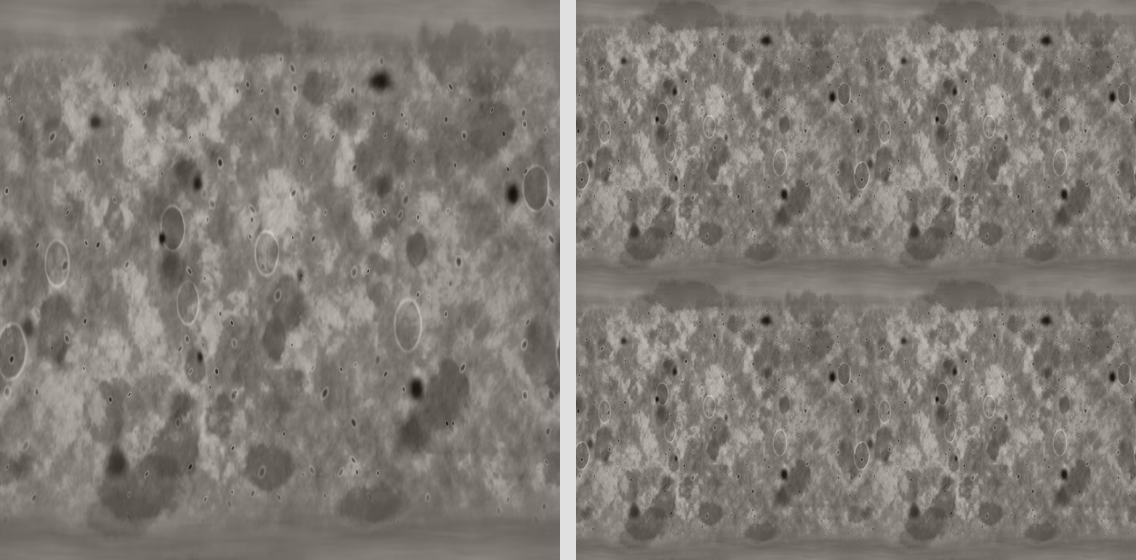
Left, the tile; right, the same tile 2 across and 2 down.
A WebGL 2 fragment shader for this texture:

```glsl
#version 300 es
precision highp float;

uniform vec2 u_resolution;
out vec4 fragColor;

const float PI = 3.14159265;

float hash(vec2 p) {
  return fract(sin(dot(p, vec2(127.1, 311.7))) * 43758.5453);
}

// Value noise that wraps after a whole number of cells
float wrappedNoise(vec2 uv, vec2 cells, float seed) {
  vec2 p = uv * cells;
  vec2 i = floor(p);
  vec2 f = p - i;
  f = f * f * (3.0 - 2.0 * f);
  vec2 lo = mod(i, cells) + seed;
  vec2 hi = mod(i + 1.0, cells) + seed;
  return mix(mix(hash(lo), hash(vec2(hi.x, lo.y)), f.x),
             mix(hash(vec2(lo.x, hi.y)), hash(hi), f.x), f.y);
}

float fbm(vec2 uv, vec2 cells, int octaves, float seed) {
  float sum = 0.0, weight = 0.5, total = 0.0;
  for (int i = 0; i < octaves; i++) {
    sum += weight * wrappedNoise(uv, cells, seed + float(i) * 17.3);
    total += weight;
    weight *= 0.6;
    cells *= 2.0;
  }
  return sum / total;
}

// Distance in radii; ellipses are tall at mid height and wide near the edges
float ellipseDistance(vec2 uv, vec2 centre, float radius) {
  vec2 d = uv - centre;
  d -= round(d);
  d.x *= 2.0 * max(sin(PI * centre.y), 0.2);
  return length(d) / radius;
}

// Evenly spread centres with some jitter
vec2 scatter(float i, float count, vec2 yRange, float seed) {
  float x = fract(i * 0.618034 + 0.25 * hash(vec2(i, seed)));
  float y = (i + hash(vec2(i, seed + 3.0))) / count;
  return vec2(x, mix(yRange.x, yRange.y, y));
}

float darkPlains(float tone, vec2 uv, float wobble) {
  for (float i = 0.0; i < 34.0; i++) {
    vec2 centre = scatter(i, 34.0, vec2(0.06, 0.94), 5.0);
    float radius = mix(0.03, 0.066, pow(hash(vec2(i, 11.0)), 1.4));
    float d = ellipseDistance(uv, centre, radius) + wobble;
    float strength = mix(0.3, 0.85, hash(vec2(i, 23.0)));
    tone += 0.035 * strength * exp(-pow((d - 1.3) / 0.2, 2.0));
    tone = mix(tone, 0.335 + 0.3 * (tone - 0.44), strength * smoothstep(1.12, 0.8, d));
  }
  return tone;
}

float rimmedCraters(float tone, vec2 uv, float wobble) {
  for (float i = 0.0; i < 7.0; i++) {
    vec2 centre = scatter(i, 7.0, vec2(0.34, 0.68), 41.0);
    float radius = mix(0.034, 0.052, hash(vec2(i, 47.0)));
    float d = ellipseDistance(uv, centre, radius) + 0.25 * wobble;
    float floorDepth = mix(0.2, 0.8, hash(vec2(i, 53.0)));
    tone = mix(tone, 0.34 + 0.3 * (tone - 0.44), floorDepth * smoothstep(1.0, 0.85, d));
    tone += (0.12 + 0.3 * wobble) * exp(-pow((d - 1.0) / 0.08, 2.0));
  }
  return tone;
}

// Soft dark hollows with a faint pale collar
float darkSpots(float tone, vec2 uv, float wobble, float count, vec2 radii, vec2 strengths, float seed) {
  for (float i = 0.0; i < count; i++) {
    vec2 centre = scatter(i, count, vec2(0.17, 0.87), seed);
    float radius = mix(radii.x, radii.y, hash(vec2(i, seed + 6.0)));
    float d = max(ellipseDistance(uv, centre, radius) + wobble, 0.0);
    float strength = mix(strengths.x, strengths.y, hash(vec2(i, seed + 10.0)));
    tone *= 1.0 - strength * exp(-d * d * d * 1.2);
    tone += 0.035 * exp(-pow((d - 1.8) / 0.4, 2.0));
  }
  return tone;
}

// One small pit at most in each cell: dark floor, pale rim
float smallPits(vec2 uv, vec2 cells, float chance, float seed) {
  vec2 id = mod(floor(uv * cells), cells) + seed;
  vec2 jitter = mix(vec2(0.28), vec2(0.72), vec2(hash(id), hash(id + 7.7)));
  vec2 d = (fract(uv * cells) - jitter) / cells;
  d.x += (hash(id + 13.1) - 0.5) * 0.9 * d.y;
  float radius = mix(0.0035, 0.0085, pow(hash(id + 19.9), 2.0));
  float r = length(d * vec2(1.8, 1.0)) / radius;
  float rim = exp(-pow((r - 1.25) / 0.42, 2.0));
  float pit = smoothstep(1.15, 0.35, r);
  float present = step(hash(id + 29.3), chance);
  return present * (mix(0.02, 0.11, hash(id + 37.9)) * rim - mix(0.03, 0.24, hash(id + 31.7)) * pit);
}

void main() {
  vec2 uv = gl_FragCoord.xy / u_resolution;
  float polar = smoothstep(0.17, 0.03, min(uv.y, 1.0 - uv.y));
  float open = 1.0 - polar;

  // Ground tone, streaked sideways near the top and bottom
  vec2 warp = vec2(fbm(uv, vec2(14.0, 9.0), 3, 2.0), fbm(uv, vec2(14.0, 9.0), 3, 8.0)) - 0.5;
  vec2 warped = uv + 0.022 * warp;
  float broad = fbm(warped, vec2(8.0, 5.0), 4, 14.0) - 0.5;
  float medium = fbm(warped, vec2(29.0, 18.0), 4, 29.0) - 0.5;
  float fine = fbm(warped, vec2(76.0, 46.0), 3, 59.0) - 0.5;
  float streaks = fbm(uv + 0.012 * warp, vec2(3.0, 22.0), 4, 37.0) - 0.5;
  float ground = 0.2 * broad + 0.27 * medium + 0.14 * fine;
  float tone = 0.482 + mix(ground, 0.2 * streaks + 0.08 * broad - 0.03, polar);

  // Pale rough ground
  float region = smoothstep(0.4, 0.7, fbm(uv, vec2(4.0, 3.0), 3, 83.0));
  float pale = smoothstep(0.0, 0.3, medium + 0.4 * broad + 0.4 * fine);
  tone += open * pale * mix(0.05, 0.16, region);

  // Large features
  float wobble = 0.8 * medium + 0.4 * broad;
  tone = darkPlains(tone, uv, wobble);
  tone = rimmedCraters(tone, uv, wobble);
  tone = darkSpots(tone, uv, wobble, 20.0, vec2(0.02, 0.034), vec2(0.1, 0.32), 131.0);
  tone = darkSpots(tone, uv, wobble, 10.0, vec2(0.01, 0.019), vec2(0.35, 0.8), 61.0);

  // Small pits and fine relief lit from one side
  tone += open * smallPits(uv, vec2(23.0, 15.0), 0.27, 101.0);
  tone += open * smallPits(uv, vec2(37.0, 22.0), 0.14, 157.0);
  vec2 grain = vec2(64.0, 40.0);
  float relief = fbm(warped, grain, 3, 91.0) - fbm(warped + vec2(0.003, -0.002), grain, 3, 91.0);
  tone += relief * mix(0.2, 0.02, polar) * (0.6 + 0.8 * pale);

  // Ease the highlights, then tint
  tone = min(tone, 0.58) + 0.6 * max(tone - 0.58, 0.0);
  tone = clamp(tone, 0.06, 0.78);
  fragColor = vec4(tone + 0.017, tone, tone - 0.026, 1.0);
}
```
